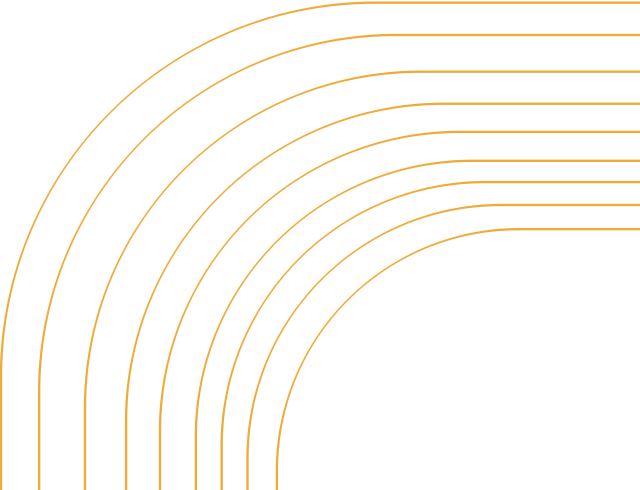
Give the GLSL for this background, as a WebGL 1 fragment shader.

```glsl
precision highp float;
// Nine thin amber rails on white: each runs up from the bottom edge, turns
// through a quarter circle and leaves at the right edge. Every rail is the
// outline of a rounded corner, given by its left, top and corner radius.

uniform vec2 u_resolution;

const int RAIL_COUNT = 9;
const vec3 PAPER = vec3(1.0);
const vec3 AMBER = vec3(0.94, 0.665, 0.22);
const float STRAIGHT_HALF_WIDTH = 0.0024;
const float DIAGONAL_HALF_WIDTH = 0.0015;

// Coverage of one rail; rail = (left, top, radius), y measured downwards
float railCoverage(vec2 p, vec3 rail, float pixel) {
    vec2 toCorner = max(rail.xy + rail.z - p, 0.0);
    float reach = length(toCorner);
    vec2 direction = toCorner / max(reach, 0.0001);

    // The stroke tapers towards the middle of the bend
    float slant = 2.0 * direction.x * direction.y;
    float halfWidth = mix(STRAIGHT_HALF_WIDTH, DIAGONAL_HALF_WIDTH, slant);
    float edge = abs(reach - rail.z) - halfWidth;
    return clamp(0.5 - edge / pixel, 0.0, 1.0);
}

void main() {
    // Canvas heights, with the origin at the upper left
    float pixel = 1.0 / u_resolution.y;
    vec2 p = vec2(gl_FragCoord.x, u_resolution.y - gl_FragCoord.y) * pixel;

    // Unevenly spaced rails, from the outermost inwards
    vec3 rails[RAIL_COUNT];
    rails[0] = vec3(0.0020, 0.0054, 0.7636);
    rails[1] = vec3(0.0799, 0.0714, 0.7279);
    rails[2] = vec3(0.1735, 0.1463, 0.6854);
    rails[3] = vec3(0.2573, 0.2117, 0.6480);
    rails[4] = vec3(0.3265, 0.2692, 0.6105);
    rails[5] = vec3(0.3997, 0.3282, 0.5630);
    rails[6] = vec3(0.4524, 0.3716, 0.5374);
    rails[7] = vec3(0.5051, 0.4184, 0.5170);
    rails[8] = vec3(0.5651, 0.4677, 0.4932);

    float ink = 0.0;
    for (int i = 0; i < RAIL_COUNT; i++) {
        ink = max(ink, railCoverage(p, rails[i], pixel));
    }
    gl_FragColor = vec4(mix(PAPER, AMBER, ink), 1.0);
}
```
